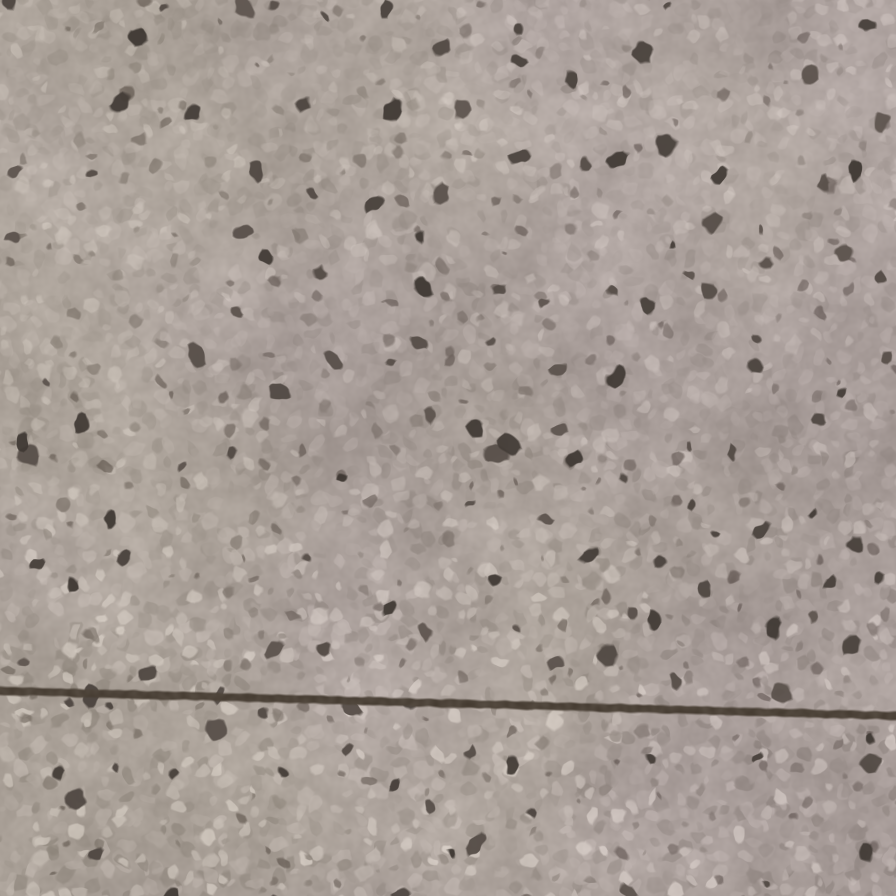
A WebGL 1 fragment shader for this texture:

```glsl
precision highp float;
// Worn terrazzo floor: a pale ground packed with soft stone chips, scattered
// dark chips and one thin, slightly sloping seam. Each chip layer is a jittered
// grid of rounded, irregular polygons, painted from the faintest to the darkest.

uniform vec2 u_resolution;

// Colours
const vec3 GROUND = vec3(0.668, 0.630, 0.606);
const vec3 GRAIN_LOW = vec3(0.560, 0.525, 0.497);
const vec3 GRAIN_HIGH = vec3(0.762, 0.722, 0.701);
const vec3 PALE_LOW = vec3(0.725, 0.688, 0.664);
const vec3 PALE_HIGH = vec3(0.835, 0.800, 0.772);
const vec3 GREY_LOW = vec3(0.385, 0.345, 0.322);
const vec3 GREY_HIGH = vec3(0.580, 0.545, 0.515);
const vec3 DARK_LOW = vec3(0.240, 0.215, 0.195);
const vec3 DARK_HIGH = vec3(0.375, 0.338, 0.315);
const vec3 SEAM_COLOR = vec3(0.300, 0.262, 0.222);
const vec3 WARM_TINT = vec3(0.002, 0.004, -0.007);
const vec3 LILAC_TINT = vec3(0.003, -0.003, 0.008);

// Sizes, in canvas heights
const float SOFTNESS = 0.0018;
const float EDGE_WOBBLE = 0.0040;
const float SEAM_HEIGHT = 0.229;
const float SEAM_SLOPE = -0.028;
const float SEAM_HALF_WIDTH = 0.0045;

// Light and shape
const float BROAD_LIGHT = 0.050;
const float PATCH_LIGHT = 0.050;
const float ROUNDNESS = 0.5;
const float TAU = 6.2831853;
const int CHIP_SIDES = 6;

float hash(vec2 p, float seed) {
  vec3 q = fract(vec3(p.xyx) * vec3(0.1031, 0.1030, 0.0973) + seed * 0.0717);
  q += dot(q, q.yzx + 33.33);
  return fract((q.x + q.y) * q.z);
}

vec2 gradient(vec2 cell) {
  float angle = TAU * hash(cell, 91.0);
  return vec2(cos(angle), sin(angle));
}

// Gradient noise, roughly -0.7 to 0.7
float noise(vec2 p) {
  vec2 i = floor(p), f = fract(p);
  vec2 u = f * f * f * (f * (f * 6.0 - 15.0) + 10.0);
  vec2 e = vec2(1.0, 0.0);
  float low = mix(dot(gradient(i), f), dot(gradient(i + e), f - e), u.x);
  float high = mix(dot(gradient(i + e.yx), f - e.yx),
                   dot(gradient(i + 1.0), f - 1.0), u.x);
  return mix(low, high, u.y);
}

float softCover(float d) {
  float soft = max(SOFTNESS, 0.75 / u_resolution.y);
  return 1.0 - smoothstep(-soft, soft, d);
}

// Distance to an irregular polygon, rounded, stretched and turned
float chipDistance(vec2 p, float radius, vec2 cell, float seed) {
  float turn = TAU * hash(cell, seed + 1.0);
  float c = cos(turn), s = sin(turn);
  p = mat2(c, s, -s, c) * p;
  p.y *= mix(1.0, 1.8, hash(cell, seed + 2.0));
  float d = -1.0;
  for (int k = 0; k < CHIP_SIDES; k++) {
    float side = float(k);
    float shift = hash(cell, seed + 10.0 + side) - 0.5;
    float angle = TAU * (side + 0.7 * shift) / float(CHIP_SIDES);
    float reach = radius * mix(0.65, 1.2, hash(cell, seed + 20.0 + side));
    d = max(d, dot(p, vec2(cos(angle), sin(angle))) - reach);
  }
  return mix(d, length(p) - radius, ROUNDNESS);
}

// Paints one layer of chips; radii holds the smallest and largest radius
vec3 scatter(vec3 color, vec2 uv, float cells, float seed, float share,
             vec2 radii, vec3 low, vec3 high, float opacity) {
  vec2 home = floor(uv * cells);
  for (int j = -1; j <= 1; j++) {
    for (int i = -1; i <= 1; i++) {
      vec2 cell = home + vec2(float(i), float(j));
      float present = step(hash(cell, seed), share + 0.4 * noise(cell * 0.37 + seed));
      vec2 jitter = vec2(hash(cell, seed + 3.0), hash(cell, seed + 4.0)) - 0.5;
      vec2 offset = uv - (cell + 0.5 + 0.95 * jitter) / cells;
      float radius = mix(radii.x, radii.y, hash(cell, seed + 5.0));
      float cover = softCover(chipDistance(offset, radius, cell, seed));
      vec3 chip = mix(low, high, hash(cell, seed + 6.0));
      color = mix(color, chip, cover * present * opacity);
    }
  }
  return color;
}

void main() {
  vec2 uv = gl_FragCoord.xy / u_resolution.y;
  vec2 wobble = vec2(noise(uv * 85.0), noise(uv * 85.0 + 37.0));
  vec2 p = uv + EDGE_WOBBLE * wobble;
  float nearness = 1.0 - smoothstep(0.15, 0.65, uv.y);

  // Ground and chips, with bolder pale chips towards the bottom
  vec3 color = GROUND + 0.04 * noise(uv * 45.0);
  color = scatter(color, p, 60.0, 3.0, 0.9, vec2(0.005, 0.011),
                  GRAIN_LOW, GRAIN_HIGH, mix(0.45, 0.68, nearness));
  color = scatter(color, p, 46.0, 40.0, 0.42, vec2(0.004, 0.010),
                  PALE_LOW, PALE_HIGH, mix(0.45, 0.82, nearness));
  color = scatter(color, p, 30.0, 80.0, 0.40, vec2(0.003, 0.0085),
                  GREY_LOW, GREY_HIGH, 0.7);

  // Broad drift of hue and light, then patches and fine mottling
  float drift = smoothstep(-0.6, 0.6, uv.x - 0.5 + 0.8 * noise(uv * 4.0 + 5.0));
  color += mix(WARM_TINT, LILAC_TINT, drift);
  color += BROAD_LIGHT * noise(uv * 3.0 + 11.0) + PATCH_LIGHT * noise(uv * 11.0 + 23.0);
  color += 0.015 * (uv.y - 0.5) + 0.02 * noise(uv * 130.0);

  // Dark chips
  color = scatter(color, p, 18.0, 120.0, 0.47, vec2(0.0045, 0.0135),
                  DARK_LOW, DARK_HIGH, 0.95);

  // Seam
  float seamLine = SEAM_HEIGHT + SEAM_SLOPE * uv.x + 0.0014 * noise(uv * 70.0);
  float seam = softCover(abs(uv.y - seamLine) - SEAM_HALF_WIDTH);
  color = mix(color, SEAM_COLOR + 0.05 * noise(uv * 110.0), seam);

  gl_FragColor = vec4(color, 1.0);
}
```
